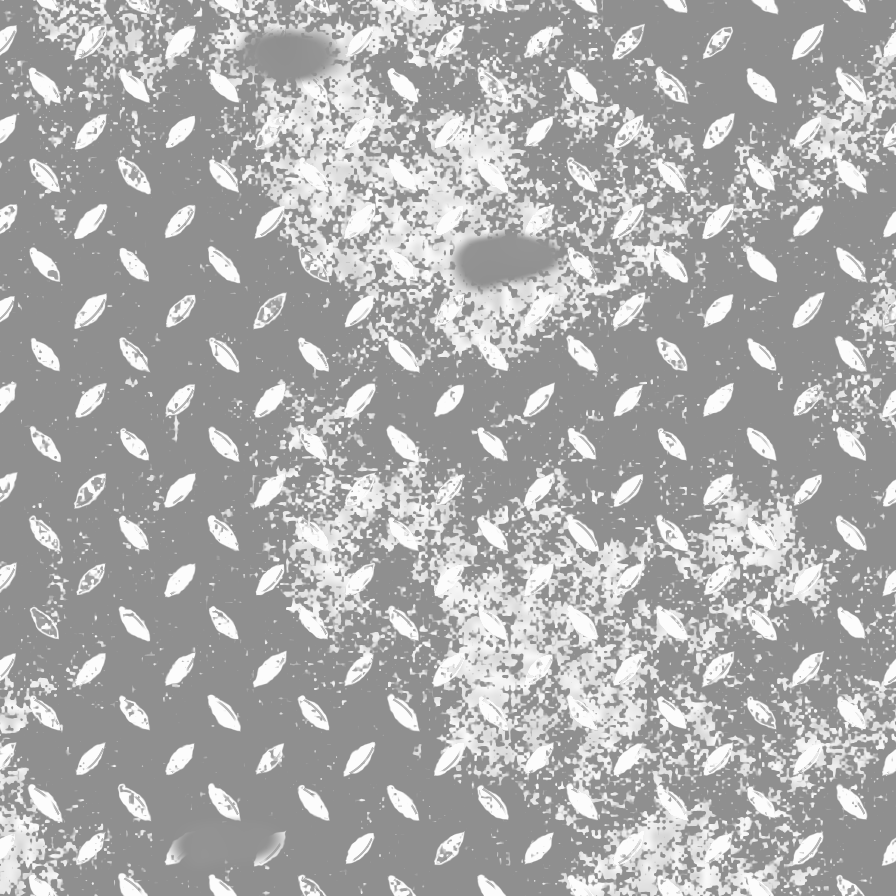
Write a WebGL 2 fragment shader that draws this texture.

```glsl
#version 300 es
precision highp float;
// Worn tread plate: a 10 by 10 lattice of pale leaf-shaped studs leaning in
// alternate directions on flat grey, with chipped edges, speckled patches of
// scuffing from thresholded value noise, and a few soft grey smudges.
uniform vec2 u_resolution;
out vec4 fragColor;

const float CELLS = 10.0;                      // repeats across and down
const vec3 STEEL = vec3(0.56);
const vec3 BARE = vec3(0.99);
const vec2 RISING_POS = vec2(0.015, 0.53);     // stud centres within a cell
const vec2 FALLING_POS = vec2(0.5, 0.035);
const float RISING_ANGLE = 0.84;
const float FALLING_ANGLE = -0.82;
const vec2 STUD_HALF = vec2(0.25, 0.098);      // half length, half width
const float EDGE_ROUGHNESS = 0.035;
const float CRACK_WIDTH = 0.007;
const vec2 CLEAN_POINT = vec2(0.52, 0.27);     // least scuffed area
const float CLEAN_PULL = 0.2;
const vec2 SMUDGE_SIZE = vec2(0.07, 0.032);
const vec2 SMUDGES[3] = vec2[3](vec2(0.56, 0.71), vec2(0.32, 0.935), vec2(0.25, 0.055));

float hash(vec2 p) {
  vec3 q = fract(p.xyx * vec3(0.1031, 0.1030, 0.0973));
  q += dot(q, q.yzx + 33.33);
  return fract((q.x + q.y) * q.z);
}

float noise(vec2 p) {
  vec2 i = floor(p), f = fract(p);
  f = f * f * (3.0 - 2.0 * f);
  return mix(mix(hash(i), hash(i + vec2(1, 0)), f.x),
             mix(hash(i + vec2(0, 1)), hash(i + vec2(1, 1)), f.x), f.y);
}

// Fine grain, in canvas units
float grain(vec2 uv, float seed) {
  return 0.45 * noise(uv * 290.0 + seed) + 0.3 * noise(uv * 131.0 + seed)
       + 0.25 * noise(uv * 47.0 + seed);
}

// Broad patches that decide where the scuffing gathers
float patches(vec2 uv) {
  float sum = 0.0, amp = 0.5, freq = 5.0;
  for (int i = 0; i < 4; i++) {
    sum += amp * noise(uv * freq + 17.3 * float(i) + 40.0);
    amp *= 0.55;
    freq *= 2.1;
  }
  return sum / 1.01;
}

// Lens made of two arcs, with a small lump at one tip
float leafDistance(vec2 q, float lump) {
  float radius = dot(STUD_HALF, STUD_HALF) / (2.0 * STUD_HALF.y);
  float lens = length(vec2(q.x, abs(q.y) + radius - STUD_HALF.y)) - radius;
  return min(lens, length(q - vec2(-0.21, 0.015)) - lump);
}

// Coverage of one family of studs; side is -1 or 1
float studs(vec2 uv, vec2 centre, float angle, float side, float px) {
  vec2 p = uv * CELLS - centre;
  vec2 id = floor(p + 0.5);
  float wear = hash(id + 60.0 + 13.0 * side);
  float size = mix(0.92, 1.06, hash(id + 90.0 + 7.0 * side));
  vec2 q = (p - id) / size;
  float c = cos(angle), s = sin(angle);
  q = vec2(c * q.x + s * q.y, c * q.y - s * q.x);

  float chips = 0.6 * noise(uv * 110.0) + 0.4 * noise(uv * 260.0) - 0.5;
  float d = leafDistance(q, 0.03 + 0.01 * side) + EDGE_ROUGHNESS * chips;
  float ink = 1.0 - smoothstep(-px, px, d);

  // Pitted interior, heavier on a few studs
  float limit = mix(0.76, 0.47, wear * wear * wear * wear);
  float pits = smoothstep(limit - 0.08, limit + 0.08, grain(uv, 210.0));
  ink *= 1.0 - 0.85 * pits * smoothstep(0.005, 0.03, -d);

  // Broken hairline along one flank
  float arc = abs(q.y * side - 0.058 + 0.9 * q.x * q.x);
  float crack = 1.0 - smoothstep(CRACK_WIDTH, CRACK_WIDTH + px, arc);
  crack *= smoothstep(0.4, 0.6, noise(uv * 75.0 + 5.0)) * step(abs(q.x), 0.19);
  return ink * (1.0 - 0.65 * crack);
}

void main() {
  float extent = min(u_resolution.x, u_resolution.y);
  vec2 uv = gl_FragCoord.xy / extent;
  float px = CELLS / extent;

  // Smudges wipe the surface and leave a scuffed halo around them
  float smudge = 0.0, halo = 0.0;
  for (int i = 0; i < 3; i++) {
    vec2 r = (uv - SMUDGES[i]) / SMUDGE_SIZE;
    float d = length(r) + 0.7 * (noise(uv * 28.0) - 0.5);
    smudge = max(smudge, 1.0 - smoothstep(0.55, 1.15, d));
    halo += exp(-0.35 * dot(r, r));
  }

  // Scuffing: grain passes a threshold that falls inside the patches
  float scuff = patches(uv) + CLEAN_PULL * (distance(uv, CLEAN_POINT) - 0.42) + 0.16 * halo;
  float limit = mix(0.80, 0.42, smoothstep(0.40, 0.74, scuff));
  float specks = smoothstep(limit - 0.07, limit + 0.09, grain(uv, 0.0));
  specks *= mix(0.65, 1.0, noise(uv * 90.0 + 300.0));

  float ink = max(studs(uv, RISING_POS, RISING_ANGLE, -1.0, px),
                  studs(uv, FALLING_POS, FALLING_ANGLE, 1.0, px));
  ink = max(ink, specks) * (1.0 - smudge);
  ink += 0.06 * smudge * noise(uv * 22.0);
  fragColor = vec4(mix(STEEL, BARE, ink), 1.0);
}
```
